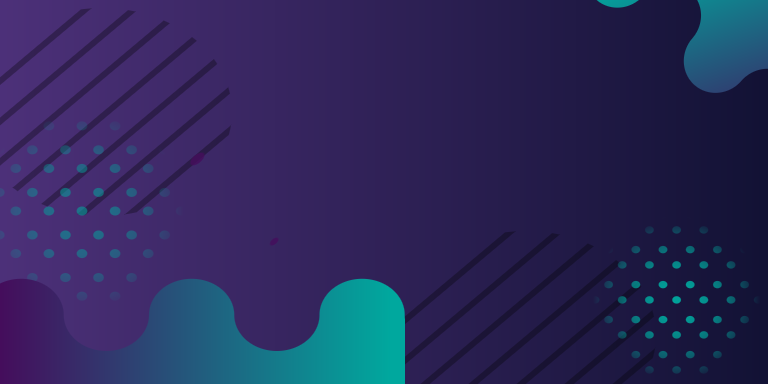
A Shadertoy shader for this background:

```glsl
// Violet gradient with teal scalloped waves, diagonal stripes and fading dot grids.

// Colours
const vec3 VIOLET = vec3(0.30, 0.19, 0.475);
const vec3 NAVY   = vec3(0.07, 0.07, 0.205);
const vec3 PLUM   = vec3(0.27, 0.05, 0.36);
const vec3 TEAL   = vec3(0.0, 0.66, 0.62);

// Scalloped waves: bump centre on the midline, and half-bump radii
const vec2  FLOOR_CENTER  = vec2(0.943, 0.180);
const vec2  FLOOR_RADII   = vec2(0.111, 0.094);
const float FLOOR_END     = 1.0547;
const vec2  CORNER_CENTER = vec2(1.867, 0.845);
const vec2  CORNER_RADII  = vec2(0.0846, 0.0885);
const vec2  CORNER_AXIS   = vec2(0.755, -0.656);

// Striped ovals
const vec2  STRIPES_LEFT   = vec2(0.2656, 0.7083);
const vec2  STRIPES_RIGHT  = vec2(1.370, 0.1276);
const vec2  STRIPE_OVAL    = vec2(0.3385, 0.2708);
const vec2  STRIPE_NORMAL  = vec2(-0.643, 0.766);
const float STRIPE_SPACING = 0.0804;
const float STRIPE_SHIFT   = -0.009;
const float STRIPE_HALF    = 0.0078;
const float STRIPE_DARKEN  = 0.31;

// Dot grids
const vec2  DOTS_LEFT   = vec2(0.2135, 0.4505);
const vec2  DOTS_RIGHT  = vec2(1.762, 0.219);
const vec2  DOT_CELL    = vec2(0.0862, 0.1109);
const vec2  DOT_STAGGER = vec2(0.5, -0.563);
const vec2  DOT_RADII   = vec2(0.0138, 0.0117);
const float DOT_FADE    = 0.265;
const float RIGHT_SCALE = 0.822;

float pixel;  // height of one pixel in canvas units

float cover(float d) {
    return clamp(0.5 - d / pixel, 0.0, 1.0);
}

float ellipse(vec2 p, vec2 radii) {
    return (length(p / radii) - 1.0) * min(radii.x, radii.y);
}

// Offset from the nearest point of a repeating grid
vec2 nearest(vec2 p, vec2 cell) {
    return p - cell * floor(p / cell + 0.5);
}

// Alternating half-ellipse bumps and hollows, filled below the midline
float wave(vec2 p, vec2 radii) {
    float side = p.y > 0.0 ? 1.0 : -1.0;
    float period = 4.0 * radii.x;
    float x = side > 0.0 ? p.x : p.x - 0.5 * period;
    x -= period * floor(x / period + 0.5);
    return side * ellipse(vec2(x, p.y), radii);
}

float stripes(vec2 p) {
    float t = dot(p, STRIPE_NORMAL) - STRIPE_SHIFT;
    float d = abs(t - STRIPE_SPACING * floor(t / STRIPE_SPACING + 0.5)) - STRIPE_HALF;
    return cover(max(d, ellipse(p, STRIPE_OVAL)));
}

// Two interleaved grids, fading away from the centre
float dots(vec2 p, float scale) {
    p /= scale;
    vec2 a = nearest(p, DOT_CELL);
    vec2 b = nearest(p - DOT_STAGGER * DOT_CELL, DOT_CELL);
    float d = min(ellipse(a, DOT_RADII), ellipse(b, DOT_RADII));
    float r = length(p) / DOT_FADE;
    return cover(d * scale) * max(1.0 - r * r, 0.0);
}

// Small slanted sliver
float fleck(vec2 p, vec2 radii) {
    return cover(ellipse(mat2(0.77, -0.64, 0.64, 0.77) * p, radii));
}

void mainImage(out vec4 fragColor, in vec2 fragCoord) {
    vec2 p = fragCoord / iResolution.xy * vec2(2.0, 1.0);
    pixel = 1.0 / iResolution.y;

    // Background
    vec3 col = mix(VIOLET, NAVY, p.x * 0.5);

    // Stripes
    float bands = max(stripes(p - STRIPES_LEFT), stripes(p - STRIPES_RIGHT));
    col *= 1.0 - STRIPE_DARKEN * bands;

    // Flecks
    float flecks = max(fleck(p - vec2(0.514, 0.586), vec2(0.022, 0.011)),
                       fleck(p - vec2(0.714, 0.371), vec2(0.013, 0.007)));
    col = mix(col, PLUM, 0.8 * flecks);

    // Dot grids
    col = mix(col, TEAL, 0.55 * dots(p - DOTS_LEFT, 1.0));
    col = mix(col, TEAL, 0.95 * dots(p - DOTS_RIGHT, RIGHT_SCALE));

    // Wave along the floor
    float floorWave = max(wave(p - FLOOR_CENTER, FLOOR_RADII), p.x - FLOOR_END);
    vec3 floorColor = mix(PLUM, TEAL, clamp(p.x / 1.02, 0.0, 1.0));
    col = mix(col, floorColor, cover(floorWave));

    // Tilted wave across the upper right corner
    vec2 c = p - CORNER_CENTER;
    vec2 q = vec2(dot(c, CORNER_AXIS), dot(c, vec2(CORNER_AXIS.y, -CORNER_AXIS.x)));
    float tint = 0.9 - 0.58 * (p.x - 1.61) - 1.65 * (1.0 - p.y);
    vec3 cornerColor = mix(PLUM, TEAL, clamp(tint, 0.0, 1.0));
    col = mix(col, cornerColor, cover(wave(q, CORNER_RADII)));

    fragColor = vec4(col, 1.0);
}
```
